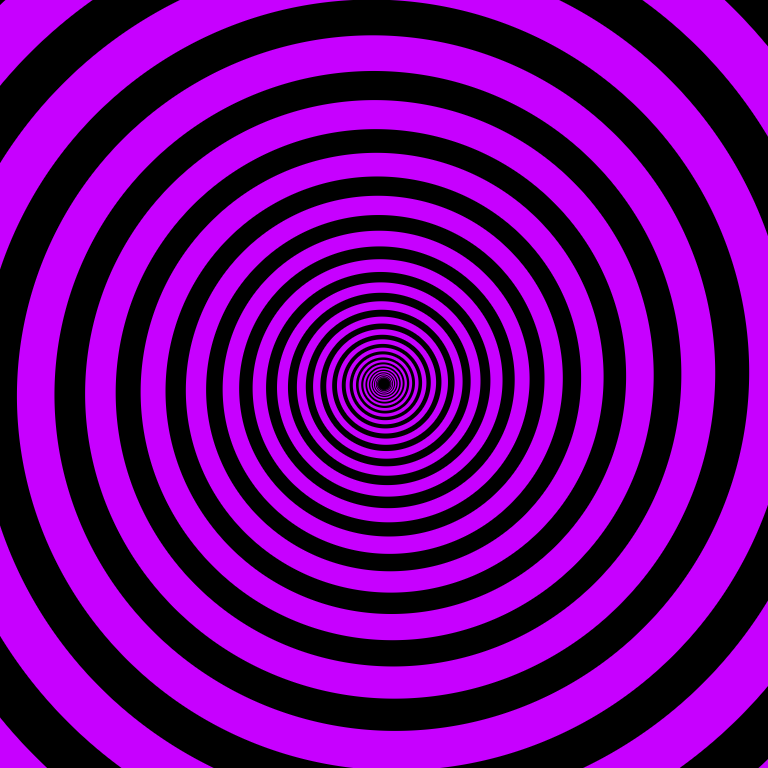
This background is drawn by a WebGL 1 fragment shader. Its source:

```glsl
precision highp float;
// Draws a one-armed logarithmic spiral in violet on black, shrinking into a dark centre.

uniform vec2 u_resolution;

const float TAU = 6.283185;
const vec3 VIOLET = vec3(0.78, 0.0, 1.0);
const vec3 BLACK = vec3(0.0);

const float TURN_GROWTH = 0.2055;  // growth of log radius per turn
const float ARM_OFFSET = 0.62;     // phase at which the arm begins
const float ARM_SHARE = 0.525;     // violet part of each period
const float HOLE_INNER = 0.006;
const float HOLE_OUTER = 0.011;

// Turns counted along the spiral; the arm begins at whole numbers.
float spiralPhase(vec2 p, float growth, float offset) {
    return log(length(p)) / growth - atan(p.y, p.x) / TAU + offset;
}

// Phase change across one pixel, from the analytic gradient.
float phaseWidth(float radius, float growth, float pixel) {
    return length(vec2(1.0 / growth, 1.0 / TAU)) * pixel / radius;
}

// Smooth-edged band filling the first share of each period.
float band(float phase, float share, float width) {
    float fromMiddle = abs(fract(phase - 0.5 * share + 0.5) - 0.5);
    return clamp((0.5 * share - fromMiddle) / width + 0.5, 0.0, 1.0);
}

void main() {
    float size = min(u_resolution.x, u_resolution.y);
    vec2 p = (gl_FragCoord.xy - 0.5 * u_resolution) / size;
    float radius = max(length(p), 0.0001);

    // Spiral arm
    float phase = spiralPhase(p + vec2(0.00001), TURN_GROWTH, ARM_OFFSET);
    float width = phaseWidth(radius, TURN_GROWTH, 1.0 / size);
    float arm = band(phase, ARM_SHARE, width);

    // Dark centre
    arm *= smoothstep(HOLE_INNER, HOLE_OUTER, radius);

    gl_FragColor = vec4(mix(BLACK, VIOLET, arm), 1.0);
}
```
